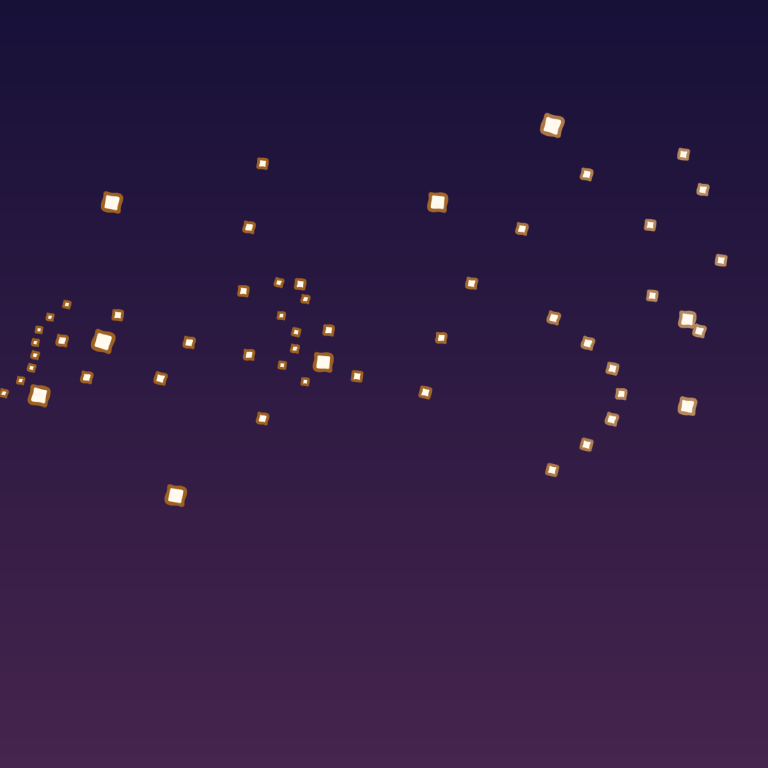
Write a Shadertoy shader that draws this background.

```glsl
// Glowing paper lanterns drifting across an indigo-to-plum dusk sky.
// Each group of lanterns follows a swaying chain: a straight drift plus a sine
// wave. A lantern is a tilted, wobbly rounded box with a pale core in an amber rim.

const vec3 SKY_TOP = vec3(0.088, 0.064, 0.220);
const vec3 SKY_BOTTOM = vec3(0.272, 0.142, 0.302);
const vec3 RIM_AMBER = vec3(0.62, 0.38, 0.13);
const vec3 RIM_PALE = vec3(0.72, 0.54, 0.38);
const vec3 CORE_WARM = vec3(1.0, 0.98, 0.93);

float hash(vec2 p) {
    return fract(sin(dot(p, vec2(127.1, 311.7))) * 43758.5);
}

float roundedBox(vec2 p, float halfSize, float radius) {
    vec2 q = abs(p) - halfSize + radius;
    return length(max(q, 0.0)) + min(max(q.x, q.y), 0.0) - radius;
}

float cover(float dist, float softness) {
    return 1.0 - smoothstep(-softness, softness, dist);
}

// Coverage of one lantern: x = rim, y = core
vec2 lantern(vec2 p, float size, float seed, float softness) {
    float tilt = mix(0.08, 0.3, seed);
    p = mat2(cos(tilt), sin(tilt), -sin(tilt), cos(tilt)) * p;
    vec2 ripple = sin(p * 4.5 / size + seed * 6.283);
    float wobble = 0.05 * size * ripple.x * ripple.y;
    float coreSize = size * 0.85 - 0.0025;
    float rim = roundedBox(p, size, size * 0.35) + wobble;
    float core = roundedBox(p, coreSize, coreSize * 0.25) - wobble;
    return vec2(cover(rim, softness), cover(core, softness));
}

// Lanterns strung along a drifting line that sways in both axes
vec2 chain(vec2 uv, int count, vec2 start, vec2 drift, vec2 sway,
           float turn, vec2 phase, float size, float softness) {
    vec2 mask = vec2(0.0);
    for (int i = 0; i < count; i++) {
        float k = float(i);
        vec2 centre = start + k * drift + sway * sin(turn * k + phase);
        float seed = hash(centre);
        float scale = size * mix(0.94, 1.06, seed);
        mask = max(mask, lantern(uv - centre, scale, seed, softness));
    }
    return mask;
}

// Large, near lanterns
vec2 nearLanterns(vec2 uv, float soft) {
    vec2 m = chain(uv, 4, vec2(0.065, 0.585), vec2(0.050, 0.0), vec2(-0.020, 0.248),
                   2.606, vec2(-3.909, -2.726), 0.0132, soft);
    m = max(m, chain(uv, 3, vec2(0.421, 0.692), vec2(0.149, 0.0), vec2(0.0, 0.164),
                     1.79, vec2(0.0, -1.515), 0.0135, soft));
    return max(m, chain(uv, 2, vec2(0.895, 0.584), vec2(0.0, -0.113), vec2(0.0),
                        0.0, vec2(0.0), 0.0118, soft));
}

// Medium lanterns: columns, arcs and a loop
vec2 middleLanterns(vec2 uv, float soft) {
    const float SIZE = 0.0079;
    vec2 m = chain(uv, 5, vec2(0.342, 0.787), vec2(0.0, -0.083), vec2(-0.025, 0.0),
                   0.785, vec2(0.0), SIZE, soft);
    m = max(m, chain(uv, 5, vec2(0.764, 0.773), vec2(-0.0525, -0.071), vec2(-0.045, 0.0),
                     0.785, vec2(0.0), SIZE, soft));
    m = max(m, chain(uv, 6, vec2(0.890, 0.799), vec2(0.0, -0.046), vec2(0.049, 0.0),
                     2.6, vec2(0.0), SIZE, soft));
    m = max(m, chain(uv, 7, vec2(0.719, 0.388), vec2(0.0, 0.033), vec2(0.090, 0.0),
                     0.52, vec2(0.0), SIZE, soft));
    m = max(m, chain(uv, 5, vec2(0.163, 0.545), vec2(0.0), vec2(0.085, 0.045),
                     -1.2, vec2(1.771, 0.2), SIZE, soft));
    return max(m, chain(uv, 3, vec2(0.391, 0.630), vec2(0.037, -0.060), vec2(0.0),
                        0.0, vec2(0.0), SIZE, soft));
}

// Small, distant lanterns
vec2 farLanterns(vec2 uv, float soft) {
    vec2 m = chain(uv, 7, vec2(0.380, 0.632), vec2(0.0, -0.0215), vec2(0.018, 0.0),
                   2.6, vec2(-1.2, 0.0), 0.0059, soft);
    return max(m, chain(uv, 8, vec2(0.005, 0.488), vec2(0.0117, 0.0165), vec2(0.013, 0.0),
                        0.9, vec2(0.0), 0.0054, soft));
}

void mainImage(out vec4 fragColor, in vec2 fragCoord) {
    vec2 uv = fragCoord / iResolution.y;
    float soft = max(0.0011, 0.75 / iResolution.y);

    vec3 color = mix(SKY_BOTTOM, SKY_TOP, uv.y);

    vec2 glow = max(nearLanterns(uv, soft), middleLanterns(uv, soft));
    glow = max(glow, farLanterns(uv, soft));

    // Rims grow paler toward the right
    vec3 rimColor = mix(RIM_AMBER, RIM_PALE, smoothstep(0.45, 0.95, uv.x));
    color = mix(color, rimColor, glow.x);
    color = mix(color, CORE_WARM, glow.y);
    fragColor = vec4(color, 1.0);
}
```
